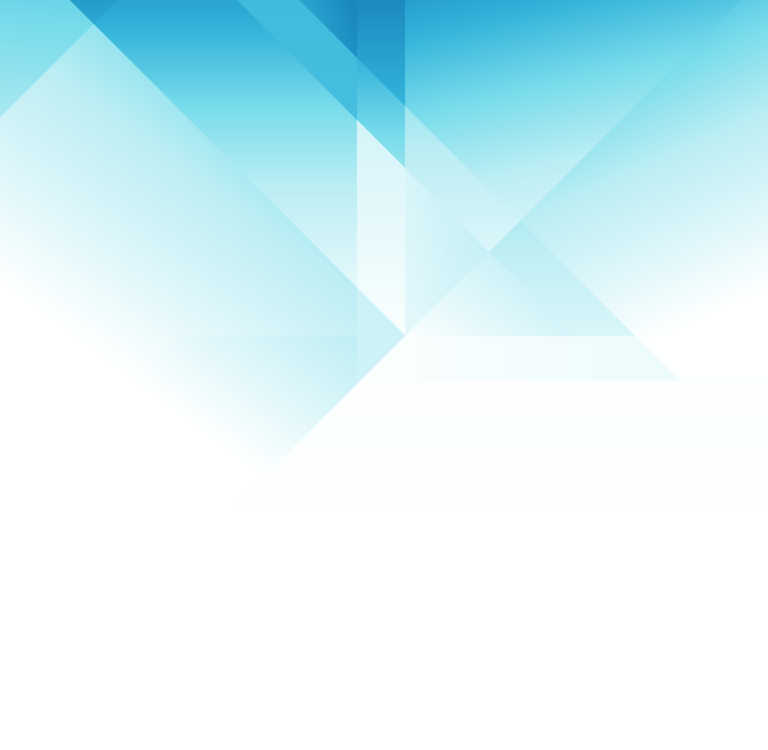
Reproduce this background procedurally as a WebGL 1 fragment shader.

```glsl
precision highp float;
// Overlapping translucent blue facets that fade downward into white.
uniform vec2 u_resolution;

// Facet edges, in units of the canvas height, y pointing down.
const float FALL_LOW = 0.093;    // falling diagonals: x - y
const float FALL_MID = 0.316;
const float FALL_HIGH = 0.399;
const float RISE_MAIN = 0.988;   // rising diagonals: x + y
const float RISE_CORNER = 0.157;
const float RISE_FAINT = 0.688;
const float STRIP_LEFT = 0.476;
const float STRIP_RIGHT = 0.540;
const float SHELF_TOP = 0.448;
const float SHELF_BOTTOM = 0.507;

// Antialiased step: 1 where the signed distance is positive.
float side(float dist, float blur) {
  return smoothstep(-blur, blur, dist);
}

// Linear tone gradient: k = (base, slope in x, slope in y).
float slope(vec2 p, vec3 k) {
  return max(k.x + dot(k.yz, p), 0.0);
}

// Tone 0 is white, tone 1 is deep blue.
vec3 palette(float tone) {
  float t = clamp(tone, 0.0, 1.0) * 5.0;
  vec3 c = mix(vec3(0.996, 1.0, 1.0), vec3(0.86, 0.965, 0.98), min(t, 1.0));
  c = mix(c, vec3(0.73, 0.93, 0.955), clamp(t - 1.0, 0.0, 1.0));
  c = mix(c, vec3(0.47, 0.86, 0.92), clamp(t - 2.0, 0.0, 1.0));
  c = mix(c, vec3(0.20, 0.70, 0.855), clamp(t - 3.0, 0.0, 1.0));
  return mix(c, vec3(0.10, 0.53, 0.74), clamp(t - 4.0, 0.0, 1.0));
}

// Facets left of the strip; above = coverage over each falling diagonal.
float leftTone(vec2 p, vec3 above, float corner, float shelf, float blur) {
  float lower = slope(p, vec3(0.504, 1.0, -1.35));
  lower *= mix(0.8, 1.0, side(p.x + p.y - RISE_FAINT, blur));
  float tone = mix(slope(p, vec3(0.45, 0.85, -1.2)), lower, shelf);
  tone = mix(tone, slope(p, vec3(0.63, 0.1, -1.15)), corner);
  tone = mix(tone, slope(p, vec3(0.87, 0.0, -1.9)) + 0.04 * corner, above.x);
  tone = mix(tone, slope(p, vec3(0.76, 0.0, -0.1)), above.y);
  return mix(tone, slope(p, vec3(0.064, 2.0, -0.7)), above.z);
}

// Narrow vertical strip.
float stripTone(vec2 p, vec3 above) {
  float tone = mix(0.28, slope(p, vec3(0.37, 0.0, -0.78)), above.x);
  tone = mix(tone, slope(p, vec3(0.95, 0.0, -1.95)), above.y);
  return mix(tone, slope(p, vec3(0.99, 0.0, -1.4)), above.z);
}

// Facets right of the strip, above the main rising diagonal.
float rightTone(vec2 p, vec3 above) {
  float tone = slope(p, vec3(-0.439, 1.4, -0.4));
  tone = mix(tone, slope(p, vec3(0.70, 0.0, -1.5)), above.y);
  return mix(tone, slope(p, vec3(1.12, -0.42, -1.9)), above.z);
}

// Facets below the main rising diagonal.
float lowerTone(vec2 p, vec3 above, float shelf, float blur) {
  float tone = slope(p, vec3(0.15, 1.0, -1.5));
  tone = mix(tone, slope(p, vec3(0.88, 0.0, -1.5)), above.y);
  tone = mix(tone, slope(p, vec3(-0.08, 0.2, 0.0)), shelf);
  tone = mix(tone, slope(p, vec3(1.42, -0.75, -1.7)), above.z);
  float haze = slope(p, vec3(0.05, 0.0, -0.07));
  return mix(tone, haze, side(p.y - SHELF_BOTTOM, blur));
}

void main() {
  vec2 uv = gl_FragCoord.xy / u_resolution;
  vec2 p = vec2(uv.x * 1.024, 1.0 - uv.y);
  float blur = 0.8 / u_resolution.y;

  // Coverage of the dividing edges.
  float diagonalBlur = blur * 1.414;
  float fall = p.x - p.y;
  float rise = p.x + p.y;
  vec3 above = vec3(side(fall - FALL_LOW, diagonalBlur),
                    side(fall - FALL_MID, diagonalBlur),
                    side(fall - FALL_HIGH, diagonalBlur));
  float corner = side(RISE_CORNER - rise, diagonalBlur);
  float shelf = side(p.y - SHELF_TOP, blur);

  // Combine the four groups of facets.
  float tone = leftTone(p, above, corner, shelf, diagonalBlur);
  tone = mix(tone, stripTone(p, above), side(p.x - STRIP_LEFT, blur));
  tone = mix(tone, rightTone(p, above), side(p.x - STRIP_RIGHT, blur));
  tone = mix(tone, lowerTone(p, above, shelf, blur),
             side(rise - RISE_MAIN, diagonalBlur));

  gl_FragColor = vec4(palette(tone), 1.0);
}
```
